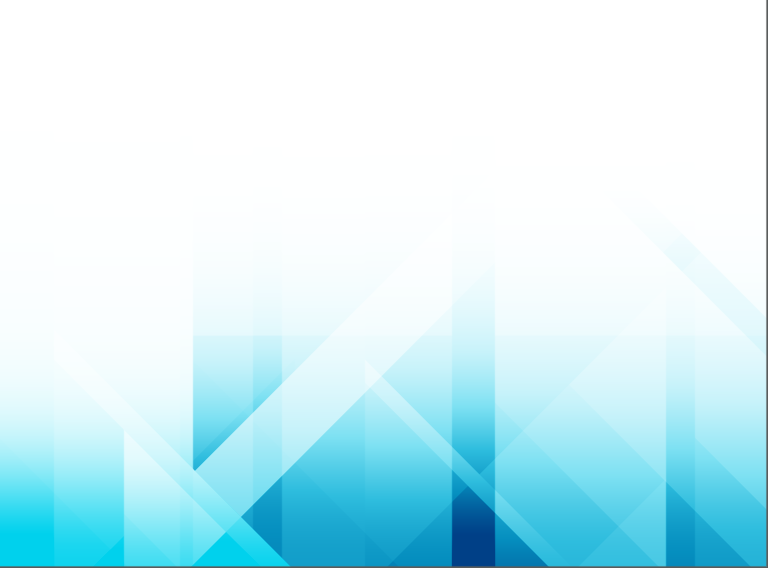
Write a WebGL 2 fragment shader that draws this background.

```glsl
#version 300 es
precision highp float;
uniform vec2 u_resolution;
out vec4 outColor;

#define CANVAS vec2(7.68, 5.67)
#define INK_RIGHT 3.75
#define RISE_RIGHT 1.72
#define INK_LEFT 2.8
#define RISE_LEFT 1.0
#define STEP_HEIGHT 2.32
#define FRAME_WIDTH 0.017
#define FRAME_COLOR vec3(0.35, 0.36, 0.36)
#define CYAN vec3(0.0, 0.82, 0.93)

float softness;

// Antialiased half plane: 1 where value > limit
float above(float value, float limit) {
  return smoothstep(-softness, softness, value - limit);
}

float below(float value, float limit) {
  return 1.0 - above(value, limit);
}

float between(float value, float low, float high) {
  return above(value, low) * below(value, high);
}

// Bell-shaped fade upwards from the bottom edge
float fade(float height, float rise) {
  float t = height / rise;
  return exp(-t * t);
}

// Translucent facet: scales the ink under its mask
void facet(inout float ink, float mask, float gain) {
  ink *= mix(1.0, gain, mask);
}

vec3 blueRamp(float ink) {
  vec3 stops[5] = vec3[5](
    vec3(0.78, 0.95, 0.98), vec3(0.49, 0.88, 0.95), vec3(0.18, 0.74, 0.87),
    vec3(0.02, 0.56, 0.75), vec3(0.0, 0.25, 0.53));
  vec3 color = vec3(1.0);
  for (int i = 0; i < 5; i++) {
    color = mix(color, stops[i], clamp(ink - float(i), 0.0, 1.0));
  }
  return color;
}

float leftInk(vec2 p, float falling, float rising) {
  float ink = INK_LEFT * fade(p.y, RISE_LEFT) + 0.2 * fade(p.y, 2.3);
  float outer = below(rising, 1.9);
  facet(ink, above(p.x, 0.54) * outer, 0.84);
  facet(ink, below(falling, 1.29), 1.04);
  facet(ink, above(rising, 0.92) * below(p.x, 1.24), 1.15);
  // Pale triangle, whitest at its tip, and the stripe along its slope
  float tip = clamp(p.y / 1.1, 0.0, 1.0);
  facet(ink, above(p.x, 1.24) * below(falling, 2.62) * outer, mix(0.78, 0.38, tip));
  facet(ink, above(p.x, 1.24) * below(falling, 1.78), 1.08);
  facet(ink, between(p.x, 1.8, 1.93) * outer, 1.1);
  facet(ink, between(falling, 2.62, 2.92) * above(p.x, 0.54), mix(0.9, 0.65, tip));
  return ink;
}

float rightInk(vec2 p, float falling, float rising) {
  float ink = INK_RIGHT * fade(p.y, RISE_RIGHT);
  float pillar = between(p.x, 4.52, 4.95);
  float rightPart = above(p.x, 4.95);
  float hillSide = below(p.x, 6.66);
  float tip = clamp(p.y / 2.0, 0.0, 1.0);
  facet(ink, above(p.y, STEP_HEIGHT) * (1.0 - pillar), 0.75);

  // Vertical columns
  facet(ink, between(p.x, 2.53, 2.82), mix(1.04, 1.25, tip));
  facet(ink, between(p.x, 2.82, 3.65), 0.95);
  facet(ink, pillar, 1.28);
  facet(ink, rightPart, mix(0.86, 0.74, tip));

  // Broad pale diagonal and the thin shadow along it
  facet(ink, between(rising, 0.98, 1.9) * below(p.x, 4.95), mix(mix(0.62, 0.5, tip), 0.72, pillar));
  facet(ink, between(rising, 0.86, 0.98) * below(p.x, 2.95), 1.06);
  facet(ink, below(rising, 0.98) * below(p.x, 2.82) * below(p.y, STEP_HEIGHT), 1.1);
  facet(ink, below(falling, 4.0), 1.03);

  // Central peak with its bright slope
  float peak = above(p.x, 3.65);
  facet(ink, peak * below(falling, 5.5) * (1.0 - pillar), mix(1.0, 0.8, tip));
  facet(ink, peak * between(falling, 5.5, 5.73), mix(0.96, 0.6, tip));
  facet(ink, above(rising, 3.86) * below(falling, 5.5), mix(1.08, 1.34, rightPart));

  // Large pale peak on the right
  float hill = above(rising, 3.86) * above(falling, 5.73) * hillSide;
  facet(ink, hill, 0.88);
  facet(ink, rightPart * between(falling, 5.73, 6.6), 1.1);
  facet(ink, hill * above(falling, 7.52), 0.87);
  facet(ink, above(rising, 5.77) * hillSide, 0.94);

  // Right wall and its lower wedge
  facet(ink, between(p.x, 6.66, 6.95), 1.09);
  facet(ink, above(p.x, 6.66) * below(falling, 7.52), 1.16);
  facet(ink, above(p.x, 6.95) * above(falling, 8.25), 0.88);

  // Faint ribbon high on the right, with a darker crossing
  float ribbon = between(falling, 9.78, 10.16);
  float crossing = between(rising, 3.48, 3.86);
  return ink + ribbon * (0.24 + 0.12 * crossing) * (1.0 - smoothstep(2.7, 3.9, p.y));
}

void main() {
  vec2 p = gl_FragCoord.xy / u_resolution * CANVAS;
  softness = CANVAS.y / u_resolution.y;
  float falling = p.x + p.y;
  float rising = p.x - p.y;

  // Cyan on the left, deeper blue on the right
  vec3 leftColor = mix(vec3(1.0), CYAN, min(leftInk(p, falling, rising) / INK_LEFT, 1.0));
  vec3 rightColor = blueRamp(rightInk(p, falling, rising));
  vec3 color = mix(leftColor, rightColor, above(p.x, 1.93) * above(falling, 2.92));

  // Thin dark frame on the bottom and right
  float frame = max(below(p.y, FRAME_WIDTH), above(p.x, CANVAS.x - FRAME_WIDTH));
  outColor = vec4(mix(color, FRAME_COLOR, frame), 1.0);
}
```
